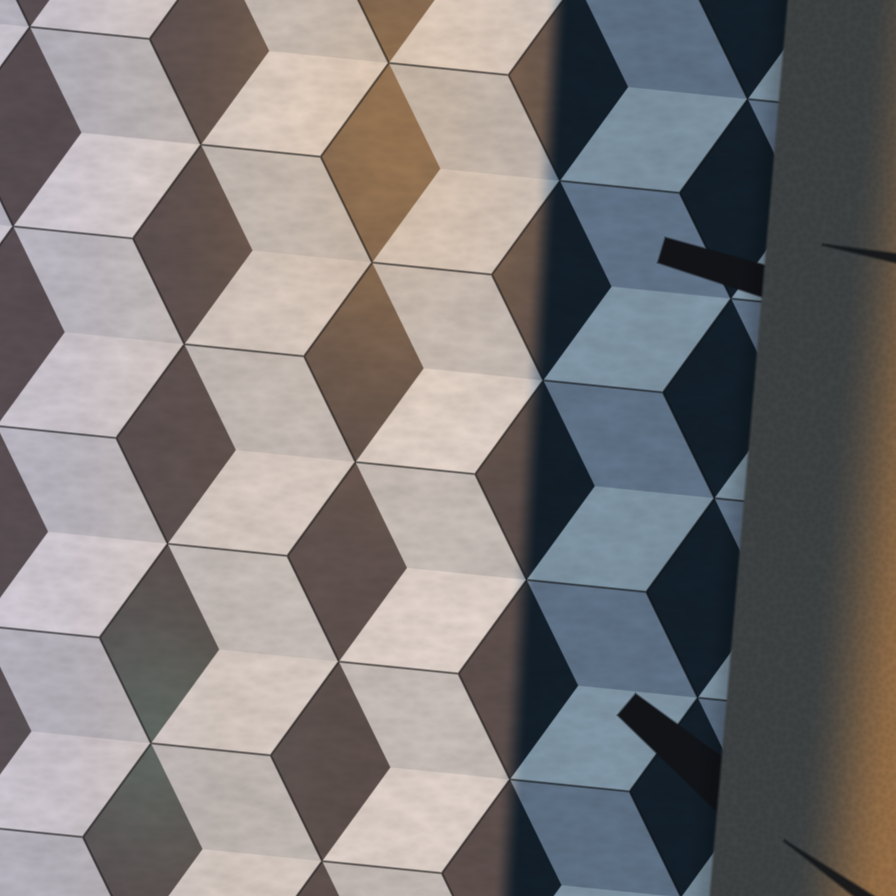
Write a Shadertoy shader that draws this pattern.

```glsl
const float TILE_HEIGHT = 0.113;   // distance between opposite rhombus sides
const float GROOVE = 0.0011;

vec2 hash2(vec2 p) {
    return fract(sin(vec2(dot(p, vec2(127.1, 311.7)), dot(p, vec2(269.5, 183.3)))) * 43758.5);
}

float cellular(vec2 p) {
    vec2 cell = floor(p), f = fract(p);
    float nearest = 2.0;
    for (int y = -1; y <= 1; y++)
        for (int x = -1; x <= 1; x++) {
            vec2 o = vec2(x, y);
            nearest = min(nearest, length(o + hash2(cell + o) - f));
        }
    return nearest;
}

float layeredSines(vec2 p) {
    float sum = 0.0, gain = 0.5;
    for (int i = 0; i < 4; i++) {
        sum += gain * sin(p.x + 1.7 * sin(p.y)) * sin(p.y + 1.3 * sin(p.x * 0.7));
        p = mat2(1.6, 1.1, -1.1, 1.6) * p + 2.3;
        gain *= 0.6;
    }
    return sum;
}

float spot(vec2 p, vec2 centre, vec2 radius) {
    vec2 d = (p - centre) / radius;
    return exp(-dot(d, d));
}

// Signed distance to a bar whose half width goes from ra to rb
float taperedBar(vec2 p, vec2 a, vec2 b, float ra, float rb) {
    vec2 axis = b - a, d = p - a;
    float len = length(axis), t = dot(d, axis) / (len * len);
    float across = abs(d.x * axis.y - d.y * axis.x) / len - mix(ra, rb, clamp(t, 0.0, 1.0));
    return max(across, max(-t, t - 1.0) * len);
}

float fill(float d, float soft) {
    return 1.0 - smoothstep(-soft, soft, d);
}

// Adds one rhombus face; st spans -0.5..0.5, grooves lie on its two positive sides
void addFace(inout vec4 sum, vec2 st, vec3 colour, float soft) {
    vec2 inner = 0.5 - abs(st), outer = abs(0.5 - st);
    float coverage = fill(-min(inner.x, inner.y) * TILE_HEIGHT, soft);
    float groove = fill(min(outer.x, outer.y) * TILE_HEIGHT - GROOVE, soft);
    sum += vec4(colour * (1.0 - 0.55 * groove), 1.0) * coverage;
}

vec2 wrapTo(vec2 uv, vec2 centre) {
    vec2 q = uv - centre;
    return q - round(q);
}

float tileTone(vec2 uv, vec2 centre) {
    return 1.0 + 0.05 * (hash2(round(uv - centre) + centre * 7.0).x - 0.5);
}

vec3 tiledFloor(vec2 p, float shade, float soft) {
    // Sheared lattice coordinates, one unit per hexagon of three faces
    mat2 lattice = mat2(0.191, -0.1315, -0.0186, -0.2227);
    vec2 uv = inverse(lattice) * (p - vec2(0.4154, 0.707));

    // Light pools on the lit faces
    float warm = spot(p, vec2(0.44, 0.85), vec2(0.15, 0.28));
    float green = spot(p, vec2(0.17, 0.18), vec2(0.11, 0.14));
    vec3 cool = mix(vec3(0.95, 0.98, 1.07), vec3(1.0), smoothstep(0.0, 0.28, p.x));
    vec3 tint = cool * mix(vec3(1.0), vec3(1.02, 0.98, 0.92), warm);
    vec3 umber = mix(vec3(0.35, 0.30, 0.29), vec3(0.58, 0.45, 0.32), warm);
    umber = mix(umber, vec3(0.37, 0.39, 0.36), green) * cool;

    vec3 dark = mix(umber, vec3(0.07, 0.115, 0.155), shade);
    vec3 middle = mix(vec3(0.74, 0.705, 0.685) * tint, vec3(0.37, 0.44, 0.52), shade);
    vec3 light = mix(vec3(0.83, 0.78, 0.75) * tint, vec3(0.48, 0.56, 0.62), shade);

    vec2 darkMid = vec2(0.0, 0.5), middleMid = vec2(0.5, 0.0), lightMid = vec2(0.5);
    vec2 d = wrapTo(uv, darkMid), m = wrapTo(uv, middleMid), l = wrapTo(uv, lightMid);
    vec4 sum = vec4(0.0);
    addFace(sum, vec2(d.y - d.x, -2.0 * d.x - d.y), dark * tileTone(uv, darkMid), soft);
    addFace(sum, vec2(m.x - m.y, -m.x - 2.0 * m.y), middle * tileTone(uv, middleMid), soft);
    addFace(sum, vec2(2.0 * l.x + l.y, l.x + 2.0 * l.y), light * tileTone(uv, lightMid), soft);

    // Cloudy wear with horizontal streaks
    float wear = 0.045 * layeredSines(p * vec2(38.0, 62.0));
    wear += 0.05 * (cellular(p * vec2(45.0, 110.0)) - 0.5);
    return sum.rgb / sum.a * (1.0 + wear);
}

vec3 panelColour(vec2 p) {
    float glow = smoothstep(-0.02, 0.09, p.x - mix(0.90, 0.99, p.y));
    vec3 colour = mix(vec3(0.235, 0.25, 0.255), vec3(0.57, 0.42, 0.27), glow);
    return colour * (1.0 + 0.10 * (cellular(p * 150.0) - 0.5));
}

void mainImage(out vec4 fragColor, in vec2 fragCoord) {
    vec2 p = fragCoord / iResolution.xy;
    float soft = max(0.0013, 0.8 / iResolution.y);

    float shade = smoothstep(-0.014, 0.014, p.x - mix(0.564, 0.622, p.y));
    vec3 colour = tiledFloor(p, shade, soft);

    // Legs, then the upright panel with its slits
    vec3 black = vec3(0.065, 0.075, 0.09);
    float legs = min(taperedBar(p, vec2(0.738, 0.721), vec2(0.86, 0.684), 0.015, 0.018),
                     taperedBar(p, vec2(0.699, 0.214), vec2(0.82, 0.112), 0.016, 0.027));
    colour = mix(colour, black, fill(legs, soft * 1.5));

    float panelEdge = mix(0.792, 0.879, p.y) - p.x;
    colour *= 1.0 - 0.25 * fill(panelEdge - 0.01, 0.02);
    colour = mix(colour, panelColour(p), fill(panelEdge, soft * 2.0));

    float slits = min(taperedBar(p, vec2(0.918, 0.727), vec2(1.01, 0.710), 0.001, 0.006),
                      taperedBar(p, vec2(0.875, 0.062), vec2(0.98, -0.012), 0.001, 0.008));
    colour = mix(colour, black, 0.9 * fill(slits, soft * 2.0));

    fragColor = vec4(colour, 1.0);
}
```
